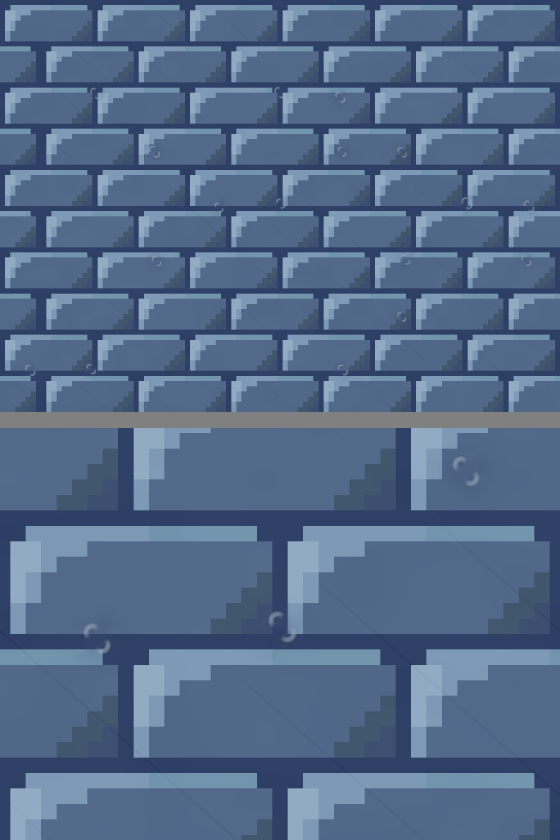
Top, the full canvas; bottom, a detail of the centre.
This texture is drawn by a WebGL 2 fragment shader. Its source:

```glsl
#version 300 es
precision highp float;

uniform vec2 u_resolution;
out vec4 outColor;

const vec3 MORTAR = vec3(0.18, 0.25, 0.40);
const vec3 FACE = vec3(0.32, 0.41, 0.54);
const vec3 LIGHT = vec3(0.49, 0.60, 0.71);
const vec3 TEAL = vec3(0.45, 0.58, 0.68);
const vec3 GLINT = vec3(0.57, 0.67, 0.76);
const vec3 SHADE = vec3(0.25, 0.34, 0.43);
const vec3 DEEP = vec3(0.24, 0.31, 0.44);

float hash(vec2 p) {
    return fract(sin(dot(p, vec2(127.1, 311.7))) * 43758.5453);
}

float noise(vec2 p) {
    vec2 i = floor(p), f = fract(p);
    f = f * f * (3.0 - 2.0 * f);
    return mix(mix(hash(i), hash(i + vec2(1, 0)), f.x),
               mix(hash(i + vec2(0, 1)), hash(i + 1.0), f.x), f.y);
}

// Colour of one square block; the wall is 109 x 80 blocks, y runs down
vec3 wallBlock(vec2 block) {
    float course = floor(block.y / 8.0);
    float start = mod(course, 2.0) < 0.5 ? 1.0 : 9.0;
    float along = mod(block.x - start, 109.0);
    float x = mod(along, 18.0);
    float y = mod(block.y, 8.0) - 1.0;

    // Joints and the two notched upper corners
    bool joint = y < -0.5 || x > 16.5 || along > 107.5;
    bool notch = y < 0.5 && (x < 0.5 || x > 15.5);
    if (joint || notch) return MORTAR;

    float seed = hash(vec2(floor(along / 18.0), course));
    vec3 color = FACE + (seed - 0.5) * 0.012;

    // Lit top edge, its bright part longer on a few bricks
    if (y < 0.5) return x < (seed > 0.88 ? 14.5 : 8.5) ? LIGHT : TEAL;

    // Stepped highlight at the left
    float lit = y < 1.5 ? 5.0 : y < 2.5 ? 3.0 : y < 4.5 ? 2.0 : 1.0;
    float glint = y < 2.5 ? 2.0 : y < 4.5 ? 1.0 : 0.0;
    if (x < glint - 0.5) return GLINT;
    if (x < lit - 0.5) return LIGHT;

    // Stepped shadow at the lower right
    float corner = x + y;
    if (corner > 20.5) return DEEP;
    if (corner > 18.5) return SHADE;
    return color;
}

// Sparse chips, smudges and hairline scratches on a loose grid
vec3 addWear(vec3 color, vec2 p) {
    vec2 grid = p * vec2(9.0 / 109.0, 7.5 / 80.0) - vec2(0.0, 0.23);
    vec2 id = floor(grid);
    float pick = hash(id + 4.0);
    vec2 jitter = vec2(hash(id + 17.0), hash(id + 31.0)) - 0.5;
    vec2 d = (fract(grid) - 0.5) * vec2(12.1, 10.7) - jitter;

    float diagonal = abs(fract(grid.x - grid.y) - 0.5);
    float scratch = 1.0 - smoothstep(0.004, 0.014, diagonal);
    color -= 0.018 * scratch * smoothstep(0.45, 0.7, noise(p * 0.13));

    if (pick > 0.76) {
        float size = mix(0.35, 0.6, hash(id + 53.0));
        float smudge = exp(-dot(d, d) * 0.45) * noise(p * 1.3);
        color = mix(color, DEEP, 0.45 * smudge);

        // A pair of small crescents, light outside and dark within
        for (int i = 0; i < 2; i++) {
            vec2 q = d + (i == 0 ? vec2(0.35, 0.4) : vec2(-0.3, -0.45));
            float r = length(q);
            float arc = smoothstep(-0.3, 0.4, (q.x + q.y) * (i == 0 ? -1.0 : 1.0));
            float rim = 1.0 - smoothstep(0.06, 0.24, abs(r - size));
            color = mix(color, DEEP, 0.3 * (1.0 - smoothstep(0.0, size, r)));
            color = mix(color, vec3(0.60, 0.65, 0.71), 0.6 * rim * arc);
        }
    }
    return color;
}

void main() {
    vec3 color = vec3(0.0);

    // Nine samples per pixel smooth the block edges
    for (int i = 0; i < 9; i++) {
        vec2 offset = (vec2(i % 3, i / 3) - 1.0) / 3.0;
        vec2 uv = (gl_FragCoord.xy + offset) / u_resolution;
        vec2 p = vec2(uv.x, 1.0 - uv.y) * vec2(109.0, 80.0);
        color += addWear(wallBlock(floor(p)), p) / 9.0;
    }

    // Faint uneven tone over the wall
    vec2 p = gl_FragCoord.xy / u_resolution * vec2(109.0, 80.0);
    color += (noise(p * 0.3) - 0.5) * 0.012;
    outColor = vec4(color, 1.0);
}
```
